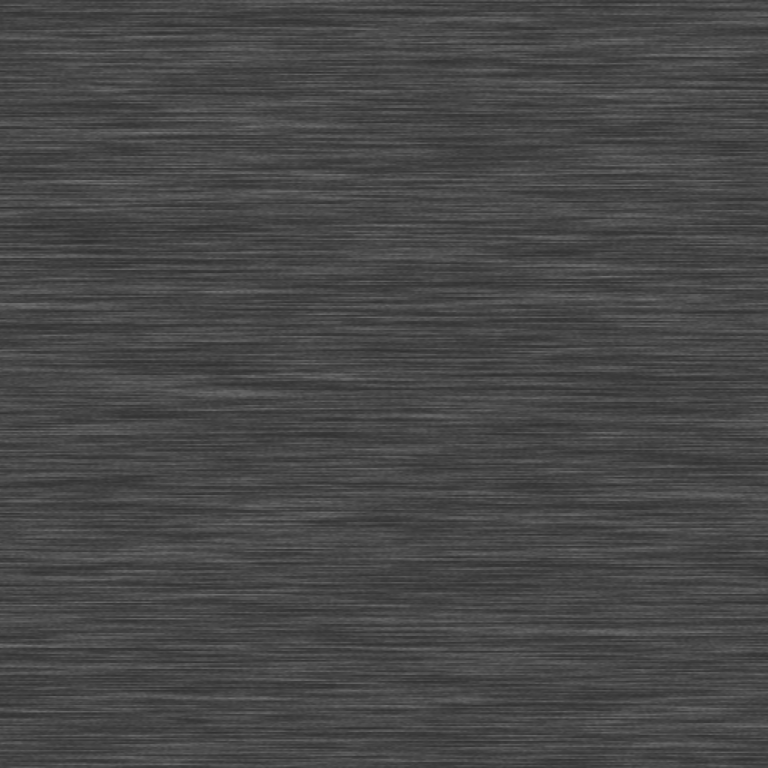
Give the GLSL for this texture, as a WebGL 2 fragment shader.

```glsl
#version 300 es
precision highp float;
// Dark brushed metal: fine horizontal streaks of varied length on charcoal grey.

uniform vec2 u_resolution;
out vec4 fragColor;

const float BASE_GREY = 0.281;
const float STREAK_VARIANCE = 0.0016;
const float HIGHLIGHT_BOOST = 2.4;

// Integer hash of a cell and a layer seed, from 0 to 1
float hash(ivec2 cell, int seed) {
    uint h = uint(cell.x) * 1597334677u ^ uint(cell.y) * 3812015801u;
    h ^= uint(seed) * 2654435769u;
    h = (h ^ (h >> 16)) * 2246822519u;
    h = (h ^ (h >> 13)) * 3266489917u;
    h ^= h >> 16;
    return float(h >> 8) / 16777216.0;
}

// Smooth noise along one row, with a random phase so streak ends never line up
float rowNoise(float x, int row, int seed) {
    float shifted = x + 16.0 * hash(ivec2(-7, row), seed);
    float cell = floor(shifted);
    int column = int(cell);
    float blend = smoothstep(0.0, 1.0, shifted - cell);
    return mix(hash(ivec2(column, row), seed),
               hash(ivec2(column + 1, row), seed), blend);
}

// Streak layer centred on zero; count holds streaks across and rows down
float streaks(vec2 uv, vec2 count, int seed) {
    float y = uv.y * count.y - 0.5;
    float cell = floor(y);
    int row = int(cell);
    float x = uv.x * count.x;
    float blend = smoothstep(0.0, 1.0, y - cell);
    return mix(rowNoise(x, row, seed),
               rowNoise(x, row + 1, seed), blend) - 0.5;
}

void main() {
    vec2 uv = gl_FragCoord.xy / u_resolution;

    // Long hairlines, short scratches and wider brush marks
    float tone = 0.120 * streaks(uv, vec2(8.0, 512.0), 1);
    tone += 0.082 * streaks(uv, vec2(26.0, 512.0), 2);
    tone += 0.060 * streaks(uv, vec2(8.0, 256.0), 3);

    // Fine grain and faint broad bands
    tone += 0.052 * streaks(uv, vec2(220.0, 512.0), 4);
    tone += 0.016 * streaks(uv, vec2(4.0, 60.0), 5);

    // Bright streaks stand out a little more than dark ones
    tone += HIGHLIGHT_BOOST * (tone * tone - STREAK_VARIANCE);

    fragColor = vec4(vec3(BASE_GREY + tone), 1.0);
}
```
